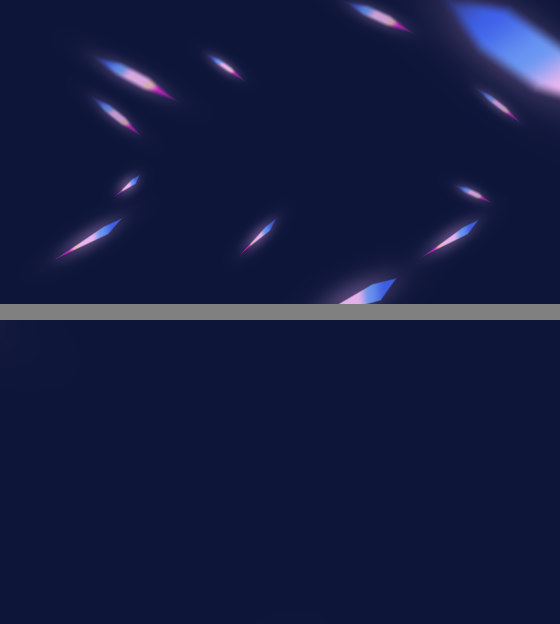
Top: the whole. Bottom: its middle third, enlarged.
This background is drawn by a WebGL 2 fragment shader. Its source:

```glsl
#version 300 es
precision highp float;
// Prismatic light shards with soft halos, scattered in a ring over deep navy.

#define SHARD_COUNT 12
#define LARGE_SHARD 1
#define SEED 3.0
#define MIN_LENGTH 0.09
#define MAX_LENGTH 0.33
#define LARGE_LENGTH 0.60
#define WIDEST_POINT 0.74
#define HALO_STRENGTH 0.46
#define BACKGROUND vec3(0.052, 0.085, 0.225)
#define HALO_COLOR vec3(0.72, 0.53, 0.80)

uniform vec2 u_resolution;
out vec4 fragColor;

const float TAU = 6.2831853;

float hash(float n) {
    return fract(sin(n * 12.9898 + SEED) * 43758.5453);
}

// Spectrum along a shard: magenta tip, peach, pink, pale blue, deep blue.
vec3 spectrum(float t) {
    vec3 magenta = vec3(0.92, 0.12, 0.87);
    vec3 peach = vec3(0.95, 0.74, 0.74);
    vec3 pink = vec3(0.94, 0.73, 0.95);
    vec3 sky = vec3(0.42, 0.60, 0.96);
    vec3 blue = vec3(0.24, 0.38, 0.92);
    vec3 color = mix(magenta, peach, smoothstep(0.14, 0.27, t));
    color = mix(color, pink, smoothstep(0.28, 0.36, t));
    color = mix(color, sky, smoothstep(0.52, 0.68, t));
    return mix(color, blue, smoothstep(0.66, 0.88, t));
}

// Lays one shard and its halo over the color below.
vec3 addShard(vec3 color, vec2 p, float aspect, int index) {
    float id = float(index);
    float key = id * 7.0 + 1.0;
    bool large = index == LARGE_SHARD;

    // Position on a jittered ring that leaves the middle open
    float turn = TAU * (id + 0.5 + 0.5 * (hash(key) - 0.5)) / float(SHARD_COUNT);
    float reach = large ? 1.08 : mix(0.55, 1.02, hash(key + 1.0));
    vec2 center = (0.5 + 0.5 * reach * vec2(cos(turn), sin(turn))) * vec2(aspect, 1.0);

    // Upper shards mostly fall to the right and blur, lower ones rise and stay crisp
    bool falling = large || sin(turn) + 1.4 * (hash(key + 2.0) - 0.5) > 0.0;
    float tilt = hash(key + 3.0);
    float angle = falling ? mix(2.45, 2.72, tilt) : mix(0.42, 1.02, tilt);
    vec2 axis = vec2(cos(angle), sin(angle));

    // Size and finish
    float size = large ? LARGE_LENGTH : mix(MIN_LENGTH, MAX_LENGTH, fract(id * 0.618 + 0.3));
    float slimness = falling ? mix(0.045, 0.085, hash(key + 4.0)) : mix(0.08, 0.16, hash(key + 4.0));
    float halfWidth = size * (large ? 0.15 : slimness);
    float finish = hash(key + 5.0);
    float pixel = 1.0 / u_resolution.y;
    float blur = pixel + (falling ? halfWidth * mix(0.2, 0.45, finish) : 0.0);
    float opacity = large ? 0.98 : mix(falling ? 0.65 : 0.92, 1.0, finish);

    // Local frame: t runs from the magenta tip to the blue tip
    vec2 q = p - center;
    float along = dot(q, axis);
    float across = dot(q, vec2(axis.y, -axis.x));
    float t = along / size + 0.5;

    // Lopsided kite when crisp, blunt bar when blurred
    float kite = min(t / WIDEST_POINT, (1.0 - t) / (1.0 - WIDEST_POINT));
    float bar = min(1.0, 3.2 * min(t, 1.0 - t));
    float taper = falling ? bar : kite;
    float lowerWidth = falling ? 0.7 : 0.4;
    float edge = max(across - halfWidth * taper, -across - lowerWidth * halfWidth * taper);
    float mask = 1.0 - smoothstep(-blur, blur, edge);
    if (falling) mask *= 1.0 - 0.8 * smoothstep(0.74, 1.04, t);

    // Elongated halo
    vec2 spread = vec2(0.56 * size, 1.3 * halfWidth + 0.016);
    vec2 e = vec2(along, across) / spread;
    float halo = exp(-1.5 * dot(e, e)) * HALO_STRENGTH * opacity;
    color = mix(color, HALO_COLOR, halo);

    // Slanted color bands
    float band = t + 0.4 * across / size;
    if (large) band = mix(0.42, 1.0, band);
    return mix(color, spectrum(band), mask * opacity);
}

void main() {
    vec2 p = gl_FragCoord.xy / u_resolution.y;
    float aspect = u_resolution.x / u_resolution.y;
    vec3 color = BACKGROUND;
    for (int i = 0; i < SHARD_COUNT; i++) {
        color = addShard(color, p, aspect, i);
    }
    fragColor = vec4(color, 1.0);
}
```
